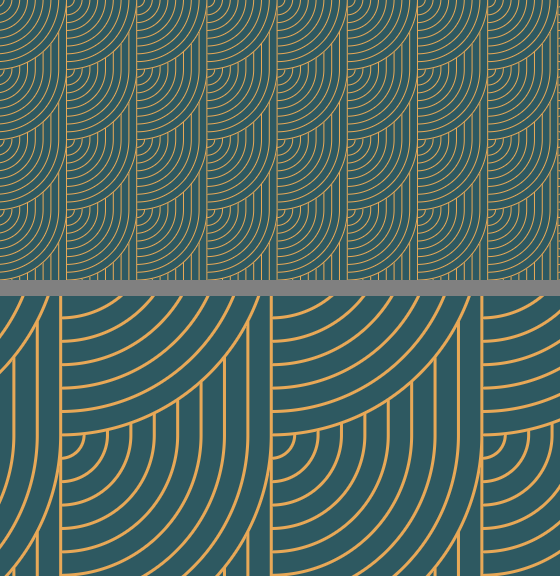
Top: the whole. Bottom: its middle third, enlarged.
Reproduce this pattern procedurally as a Shadertoy shader.

```glsl
// Art-deco columns of overlapping quarter-disc scales in gold line on teal.
// Each square cell holds concentric arcs about its upper left corner; outside
// the rim, the next scale's arcs continue upward as straight vertical lines.

const float CELL = 0.2507;                   // cell side, in canvas heights
const vec2 ORIGIN = vec2(0.2375, 0.5013);    // one cell's upper left corner
const float RINGS = 9.0;                     // line spacings per cell
const float LINE_WIDTH = 0.0036;             // in canvas heights
const vec3 TEAL = vec3(0.18, 0.35, 0.38);
const vec3 GOLD = vec3(0.91, 0.66, 0.34);

// Distance from t to the nearest multiple of 1 / count.
float stripeDistance(float t, float count) {
    float s = t * count;
    return abs(s - round(s)) / count;
}

// Distance from p to a unit circle about center.
float rimDistance(vec2 p, vec2 center) {
    return abs(length(p - center) - 1.0);
}

// Distance to the line work, p in 0..1 with y pointing down.
float scaleDistance(vec2 p, float rings) {
    float radius = length(p);

    // Arcs inside the rim, vertical lines outside it
    float d = stripeDistance(radius < 1.0 ? radius : p.x, rings);

    // Rims of this scale and the one above, then the column edges
    d = min(d, rimDistance(p, vec2(0.0)));
    d = min(d, rimDistance(p, vec2(0.0, -1.0)));
    return min(d, min(p.x, 1.0 - p.x));
}

// Box-filtered coverage of a line, correct even below one pixel wide.
float lineCoverage(float d, float width, float pixel) {
    float outer = clamp((d + 0.5 * width) / pixel + 0.5, 0.0, 1.0);
    float inner = clamp((d - 0.5 * width) / pixel + 0.5, 0.0, 1.0);
    return outer - inner;
}

void mainImage(out vec4 fragColor, in vec2 fragCoord) {
    float pixel = 1.0 / iResolution.y;
    vec2 uv = fragCoord * pixel;

    // Repeat the cell, with y flipped to point down
    vec2 p = fract((uv - ORIGIN) * vec2(1.0, -1.0) / CELL);

    float d = scaleDistance(p, RINGS) * CELL;
    vec3 color = mix(TEAL, GOLD, lineCoverage(d, LINE_WIDTH, pixel));
    fragColor = vec4(color, 1.0);
}
```
